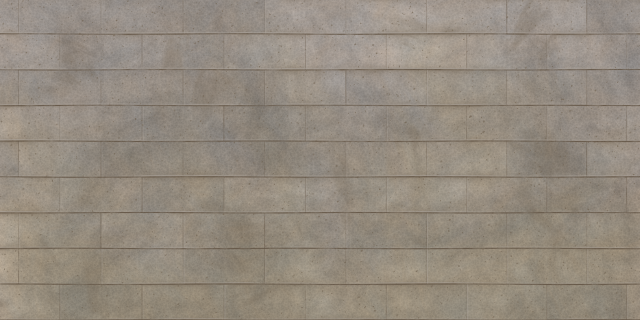
Write a WebGL 2 fragment shader that draws this texture.

```glsl
#version 300 es
precision highp float;

uniform vec2 u_resolution;
out vec4 outColor;

// Lengths are fractions of the canvas height
#define BLOCK vec2(0.2534, 0.1117)
#define FIRST_JOINT 0.0573
#define BED_HALF_WIDTH 0.0016
#define HEAD_HALF_WIDTH 0.0012
#define PIT_CELL 0.015
#define GRAIN_CELL 0.0068
#define MOTTLE 0.115
#define WARM vec3(0.572, 0.535, 0.470)
#define COOL vec3(0.592, 0.562, 0.538)
#define JOINT vec3(0.395, 0.340, 0.280)
#define LIP vec3(0.670, 0.640, 0.610)
#define STAIN vec3(0.440, 0.385, 0.315)

float hash(vec2 p) {
    p = fract(p * vec2(0.1031, 0.1137));
    p += dot(p, p.yx + 33.33);
    return fract((p.x + p.y) * (p.x + 7.3));
}

// Distance to the nearest cell point, and that cell's random value
vec2 cellular(vec2 p) {
    vec2 cell = floor(p);
    vec2 nearest = vec2(9.0, 0.0);
    for (int j = -1; j <= 1; j++)
    for (int i = -1; i <= 1; i++) {
        vec2 id = cell + vec2(i, j);
        vec2 point = id + vec2(hash(id), hash(id + 71.7));
        float d = distance(p, point);
        if (d < nearest.x) nearest = vec2(d, hash(id + 19.3));
    }
    return nearest;
}

// Layered, self-warped sines, roughly -1 to 1
float mottle(vec2 q) {
    float sum = 0.0, amp = 0.6;
    for (int i = 0; i < 6; i++) {
        q = mat2(0.8, 0.6, -0.6, 0.8) * q * 1.75 + sin(q.yx + float(i) * 1.9);
        sum += amp * sin(q.x) * sin(q.y);
        amp *= 0.66;
    }
    return sum;
}

float stroke(float d, float halfWidth) {
    float aa = 0.75 / u_resolution.y;
    return 1.0 - smoothstep(halfWidth - aa, halfWidth + aa, abs(d));
}

// Signed distance to the nearest joint along one axis
float jointDistance(float t, float pitch) {
    return (t - floor(t + 0.5)) * pitch;
}

void main() {
    vec2 p = gl_FragCoord.xy / u_resolution.y;
    float width = u_resolution.x / u_resolution.y;

    // Courses in half bond; the second and third courses line up
    float courseY = (p.y + 0.0008 * sin(p.x * 9.0 + p.y * 40.0)) / BLOCK.y;
    float row = floor(courseY);
    float shift = row < 2.0 ? 1.0 - row : mod(row, 2.0);
    float bend = 0.010 * sin(3.14159 * p.x / width);
    float blockX = (p.x - bend - FIRST_JOINT) / BLOCK.x - 0.5 * shift;
    float bed = jointDistance(courseY, BLOCK.y);
    float head = jointDistance(blockX, BLOCK.x);
    vec2 block = vec2(floor(blockX), row) + 40.0;
    vec2 headId = vec2(floor(blockX + 0.5), row) + 90.0;

    // Broad weathering: warm below, cool above, paler at the lower sides
    float broad = mottle(p * 1.6 + 4.0);
    float hue = mottle(p * 2.7 + 23.0);
    float cloud = mottle(p * 6.0 + 7.0);
    float fine = mottle(p * 32.0 + 2.0);
    vec3 color = mix(WARM, COOL, smoothstep(0.1, 0.95, p.y + 0.3 * hue));
    color += vec3(0.010, -0.002, -0.014) * mottle(p * 11.0 + 31.0);
    float side = min(p.x, width - p.x);
    color += vec3(0.060, 0.046, 0.046) * exp(-side / 0.06) * (1.0 - p.y);

    // Tone of each block and its gritty surface
    float tone = 0.06 * (hash(block) - 0.5) + 0.04 * (hash(vec2(row, 5.0)) - 0.5);
    tone += MOTTLE * (0.65 * broad + 0.7 * cloud + 0.35 * fine);
    vec2 grain = cellular(p / GRAIN_CELL);
    tone += 0.09 * (grain.x - 0.42) + 0.045 * (grain.y - 0.5);
    color *= 1.018 + tone;

    // Brown soiling along the joints and in scattered patches
    float soil = exp(-abs(bed) / 0.010) * smoothstep(-0.15, 0.7, cloud + 0.4 * broad);
    soil += 0.5 * smoothstep(0.4, 1.0, mottle(p * 5.0 + 11.0));
    color = mix(color, STAIN, 0.5 * min(soil, 1.0));

    // Small ragged pits in some cells, each of its own depth
    vec2 pit = cellular(p / PIT_CELL + 0.2 * fine);
    float pitSize = mix(0.0006, 0.0024, pow(fract(pit.y * 17.0), 2.0));
    float depth = mix(0.2, 0.75, fract(pit.y * 41.0));
    float pitMask = step(0.6, pit.y) * stroke(pit.x * PIT_CELL, pitSize);
    color = mix(color, STAIN, depth * pitMask);

    // Head joints: faint, some pale and some dark
    float pale = hash(headId);
    float headWear = clamp(0.38 + 0.3 * hash(headId + 8.0) + 0.4 * fine, 0.1, 0.9);
    color = mix(color, LIP, 0.5 * pale * stroke(head - 0.0032, HEAD_HALF_WIDTH));
    color = mix(color, JOINT, headWear * (1.0 - 0.6 * pale) * stroke(head, HEAD_HALF_WIDTH));

    // Bed joints: dark line with a worn pale lip above
    float lipWear = clamp(0.38 + 0.4 * cloud + 0.3 * (p.y - 0.5), 0.0, 0.8);
    color = mix(color, LIP, lipWear * stroke(bed - 0.0042, BED_HALF_WIDTH));
    float bedWear = clamp(0.85 - 0.2 * p.y + 0.4 * fine, 0.3, 1.0);
    color = mix(color, JOINT, bedWear * stroke(bed, BED_HALF_WIDTH));

    outColor = vec4(clamp(color, 0.0, 1.0), 1.0);
}
```
